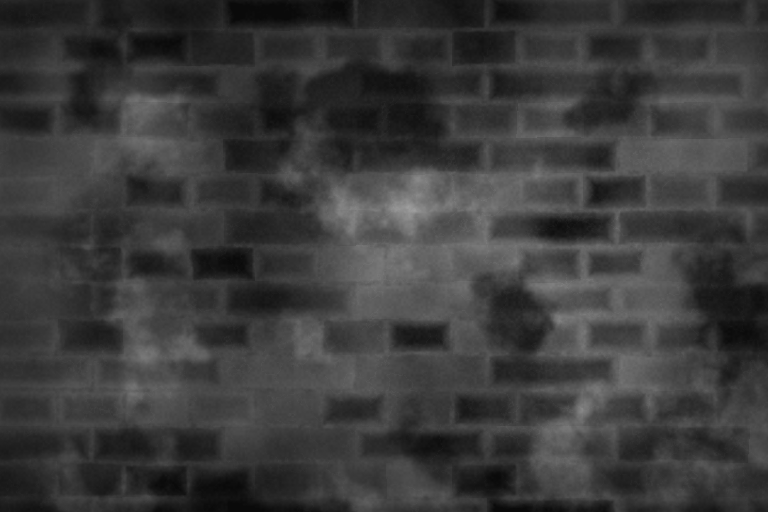
Write a Shadertoy shader that draws this texture.

```glsl
// Sooty grey brick wall: courses of long bricks alternate with courses of short ones.
#define COURSES 14.22       // courses over the canvas height
#define LONG_BRICK 0.2566   // brick length in canvas heights
#define MORTAR_HALF 0.0042  // half the joint width
#define JOINT_BLUR 0.0035   // softness of the joint edges
#define BRICK_TONE 0.275
#define MORTAR_TONE 0.300
#define BRICK_SPREAD 0.11   // tone difference between bricks
#define CORE_DARKENING 0.14 // darker middle of the bricks
#define CLOUD_STRENGTH 0.42 // broad weathering
#define GLOW_CENTER vec2(1.05, 0.50)

float hash(vec2 cell) {
    uvec2 q = uvec2(ivec2(cell)) * uvec2(1597u, 3812u) + uvec2(7919u, 104u);
    uint n = (q.x ^ (q.y << 7)) * 74729u;
    n = (n ^ (n >> 15)) * 92821u;
    n = (n ^ (n >> 13)) * 68917u;
    return float((n ^ (n >> 16)) & 65535u) / 65535.0;
}

float noise(vec2 p) {
    vec2 cell = floor(p), f = fract(p);
    f = f * f * (3.0 - 2.0 * f);
    float low = mix(hash(cell), hash(cell + vec2(1, 0)), f.x);
    float high = mix(hash(cell + vec2(0, 1)), hash(cell + vec2(1, 1)), f.x);
    return mix(low, high, f.y);
}

float fbm(vec2 p) {
    float sum = 0.0, amplitude = 0.5;
    for (int i = 0; i < 5; i++) {
        sum += amplitude * noise(p);
        p = mat2(1.6, 1.2, -1.2, 1.6) * p + 17.3;
        amplitude *= 0.5;
    }
    return sum / 0.97;
}

// Returns the depth inside the brick (x) and the brick's cell (yz).
vec3 brickAt(vec2 p) {
    float course = (1.0 - p.y) * COURSES + 0.167;
    float row = floor(course);
    bool isShort = mod(row, 2.0) > 0.5;
    float size = isShort ? 0.5 * LONG_BRICK : LONG_BRICK;
    float along = (p.x - (isShort ? 0.113 : 0.180)) / size;
    vec2 halfSize = 0.5 * vec2(size, 1.0 / COURSES);
    vec2 local = abs(vec2(fract(along), fract(course)) - 0.5) * 2.0 * halfSize;

    // Rounded box distance
    const float radius = 0.008;
    vec2 q = local - halfSize + radius;
    float edge = length(max(q, 0.0)) + min(max(q.x, q.y), 0.0) - radius;
    return vec3(-edge, floor(along), row);
}

void mainImage(out vec4 fragColor, in vec2 fragCoord) {
    vec2 p = fragCoord / iResolution.y;
    float aspect = iResolution.x / iResolution.y;

    // Uneven courses and crumbling edges
    vec2 wobble = vec2(noise(p * 11.0), noise(p * 11.0 + 40.0)) - 0.5;
    vec3 brick = brickAt(p + 0.006 * wobble);
    float depth = brick.x + 0.005 * (fbm(p * 70.0) - 0.5);

    // Brick faces: own tone, a soft dark core and broad clouds
    float cloud = fbm(p * 4.2 + 3.0) - 0.5;
    float face = BRICK_TONE + BRICK_SPREAD * (hash(brick.yz + 31.0) - 0.5);
    float core = smoothstep(0.002, 0.026, depth) * hash(brick.yz + 77.0);
    face += CLOUD_STRENGTH * cloud - CORE_DARKENING * core * (0.6 + 0.8 * noise(p * 13.0));

    // Mortar joints, worn away in places
    float blur = max(JOINT_BLUR, 1.0 / iResolution.y);
    float joint = 1.0 - smoothstep(MORTAR_HALF - blur, MORTAR_HALF + blur, depth);
    joint *= mix(0.35, 1.0, smoothstep(0.2, 0.65, noise(p * 16.0 + 9.0)));
    float mortar = MORTAR_TONE + 0.7 * CLOUD_STRENGTH * cloud;
    mortar += 0.10 * (fbm(p * 90.0) - 0.5);
    float tone = mix(face, mortar, joint);

    // Soot blotches and pale chalky stains
    float soot = smoothstep(0.60, 0.78, fbm(p * 5.0 + 61.0));
    float stain = smoothstep(0.58, 0.78, fbm(p * 6.5 + 23.0));
    tone *= 1.0 - 0.55 * soot;
    tone += 0.16 * stain * (0.6 + 0.8 * fbm(p * 60.0));

    // Fine scratches and grain
    float scratch = 1.0 - smoothstep(0.0, 0.025, abs(fbm(p * 32.0 + 5.0) - 0.5));
    tone += 0.025 * scratch * noise(p * 20.0) + 0.03 * (noise(p * 210.0) - 0.5);

    // Light falls right of the middle and fades towards the borders
    vec2 toGlow = p - GLOW_CENTER;
    float light = 0.84 + 0.38 * exp(-dot(toGlow, toGlow) / 0.16);
    vec2 border = min(p, vec2(aspect, 1.0) - p);
    light *= mix(0.78, 1.0, smoothstep(0.0, 0.22, min(border.x, border.y)));

    fragColor = vec4(vec3(clamp(tone * light, 0.04, 0.65)), 1.0);
}
```
